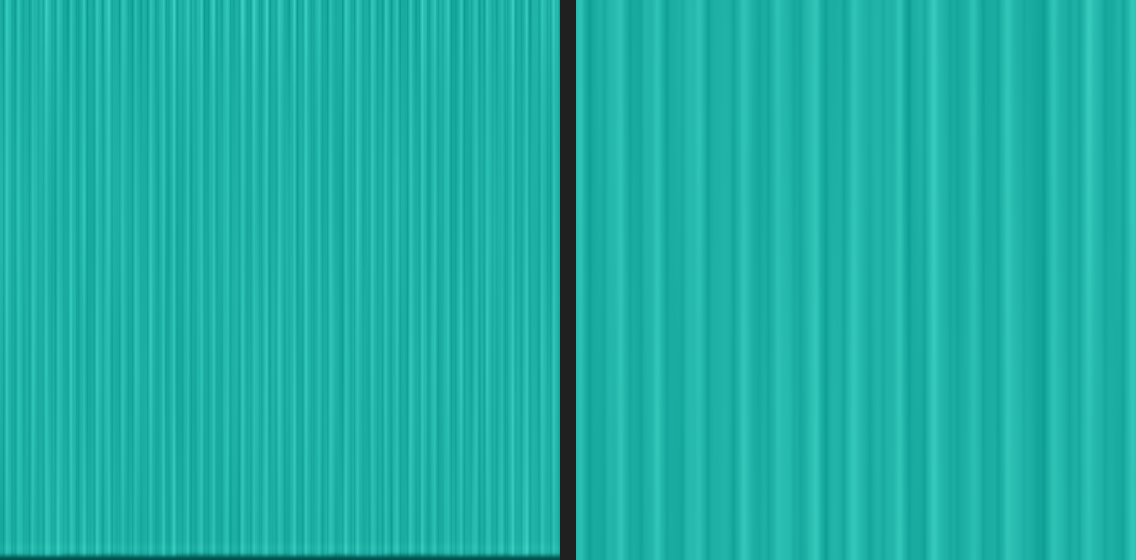
Left: the whole. Right: its middle third, enlarged.
Reproduce this texture procedurally as a Shadertoy shader.

```glsl
// Teal ribbed sheet: narrow vertical ridges at a nearly even spacing.
// Each ridge has a glint, a soft sheen and thin grooves; stretched noise
// adds fine streaks, and the sheet folds into shadow along its lower edge.

const vec3 TEAL = vec3(0.108, 0.680, 0.637);
const vec3 LIGHT = vec3(0.165, 0.742, 0.694);
const vec3 FOLD_SHADOW = vec3(0.0, 0.33, 0.31);
const float RIB_COUNT = 43.0;

float hash(vec2 p) {
    vec3 q = fract(vec3(p.xyx) * 0.1031);
    q += dot(q, q.yzx + 33.33);
    return fract((q.x + q.y) * q.z);
}

float valueNoise(vec2 p) {
    vec2 cell = floor(p);
    vec2 f = fract(p);
    f = f * f * (3.0 - 2.0 * f);
    float low = mix(hash(cell), hash(cell + vec2(1.0, 0.0)), f.x);
    float high = mix(hash(cell + vec2(0.0, 1.0)), hash(cell + 1.0), f.x);
    return mix(low, high, f.y);
}

// Smooth bump around zero, falling off over the given width
float bump(float offset, float width) {
    float d = offset / width;
    return exp(-d * d);
}

// Signed streaks, stretched along the vertical
float streaks(vec2 uv, float density, float stretch, float seed) {
    return 2.0 * valueNoise(vec2(uv.x * density + seed, uv.y * stretch + seed)) - 1.0;
}

// Tone of one rib; x is measured in rib widths from its centre
float ribTone(float x, float id, float y) {
    float strength = mix(0.75, 1.25, hash(vec2(id, 3.0)));
    float side = hash(vec2(id, 7.0)) < 0.5 ? -1.0 : 1.0;
    float waver = 0.8 + 0.4 * valueNoise(vec2(id * 5.3, y * 5.0));
    float glint = 1.15 * strength * waver * bump(x, 0.10);
    float sheen = 0.55 * bump(x - side * 0.17, 0.16);
    float groove = 0.65 * bump(x + side * 0.24, 0.055);
    float farGroove = 0.45 * strength * bump(x - side * 0.42, 0.06);
    return glint + sheen - groove - farGroove;
}

// Sum of the nearby ribs, each shifted a little from its even place
float ribs(vec2 uv) {
    float x = uv.x * RIB_COUNT;
    float tone = 0.0;
    for (int i = -1; i <= 1; i++) {
        float id = floor(x) + float(i);
        float shift = 0.26 * (hash(vec2(id, 11.0)) - 0.5);
        tone += ribTone(x - id - 0.5 - shift, id, uv.y);
    }
    return tone;
}

void mainImage(out vec4 fragColor, in vec2 fragCoord) {
    vec2 uv = fragCoord / iResolution.xy;

    // Ridges and streaks, a little crisper toward the top
    float relief = ribs(uv);
    relief += 0.34 * streaks(uv, 230.0, 3.0, 17.0);
    relief += 0.24 * streaks(uv, 115.0, 2.0, 41.0);
    relief += 0.12 * streaks(uv, 22.0, 1.5, 73.0);
    float crispness = 1.0 + 0.3 * smoothstep(0.82, 1.0, uv.y);
    float tone = 0.02 + crispness * relief;
    vec3 color = TEAL + (LIGHT - TEAL) * tone;

    // Faint lift just above the folded lower edge
    color += 0.02 * bump(uv.y - 0.022, 0.008);

    // Dark fold at the bottom, slightly uneven along its length
    float foldHeight = 0.013 + 0.003 * valueNoise(vec2(uv.x * 40.0, 5.0));
    float fold = 1.0 - smoothstep(0.001, foldHeight, uv.y);
    color = mix(color, FOLD_SHADOW, fold);

    fragColor = vec4(clamp(color, 0.0, 1.0), 1.0);
}
```
